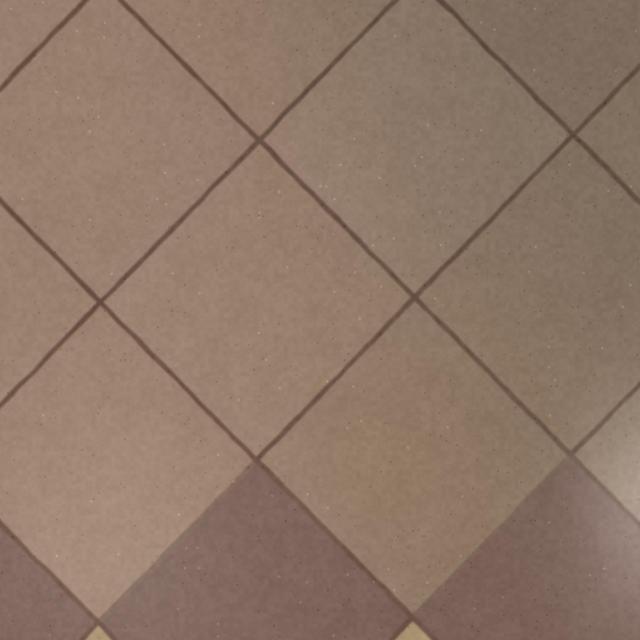
A WebGL 1 fragment shader for this texture:

```glsl
precision highp float;

uniform vec2 u_resolution;

#define CORNER vec2(0.6484, 0.5352)
#define EDGE_A vec2(0.2435, -0.2461)
#define EDGE_B vec2(-0.2474, -0.2539)
#define JOINT_HALF 0.0038
#define JOINT_SOFT 0.0030
#define WARM_TILE vec3(0.607, 0.505, 0.435)
#define COOL_TILE vec3(0.560, 0.475, 0.410)
#define DARK_TILE vec3(0.480, 0.382, 0.338)
#define PALE_TILE vec3(0.650, 0.560, 0.430)
#define JOINT_COLOR vec3(0.405, 0.308, 0.265)
#define FAINT_JOINT vec3(0.485, 0.392, 0.340)
#define GRAIN 0.050

float hash(vec2 p) {
  vec3 q = fract(p.xyx * vec3(0.1031, 0.1030, 0.0973));
  q += dot(q, q.yzx + 33.33);
  return fract((q.x + q.y) * q.z);
}

float noise(vec2 p) {
  vec2 i = floor(p);
  vec2 f = fract(p);
  f = f * f * (3.0 - 2.0 * f);
  float low = mix(hash(i), hash(i + vec2(1.0, 0.0)), f.x);
  float high = mix(hash(i + vec2(0.0, 1.0)), hash(i + vec2(1.0, 1.0)), f.x);
  return mix(low, high, f.y);
}

float cross2(vec2 a, vec2 b) {
  return a.x * b.y - a.y * b.x;
}

// Soft round spots scattered over a jittered grid
float flecks(vec2 p, float density, float seed) {
  vec2 id = floor(p) + seed;
  vec2 center = 0.3 + 0.4 * vec2(hash(id + 7.3), hash(id + 19.1));
  float spot = 1.0 - smoothstep(0.08, 0.30, length(fract(p) - center));
  return spot * step(1.0 - density, hash(id));
}

// Large-scale light falling across the floor
vec3 lighting(vec2 uv) {
  float glow = 0.055 * exp(-14.0 * dot(uv - vec2(0.18, 0.12), uv - vec2(0.18, 0.12)));
  vec2 side = (uv - vec2(1.02, 0.20)) * vec2(9.0, 6.0);
  float glare = 0.17 * exp(-dot(side, side));
  float shade = 0.055 * smoothstep(0.55, 1.25, uv.x * 0.7 + uv.y * 0.6);
  return vec3(0.95, 1.0, 1.04) * (glow + glare) - shade * vec3(1.1, 0.8, 0.75);
}

vec3 tileColor(vec2 cell, vec2 uv) {
  float row = cell.x + cell.y;
  vec3 light = mix(WARM_TILE, COOL_TILE, smoothstep(0.1, 0.95, uv.x));
  light += vec3(0.004, 0.0, -0.022) * exp(-20.0 * dot(uv - vec2(0.64, 0.27), uv - vec2(0.64, 0.27)));
  vec3 base = row > 1.5 ? PALE_TILE : (row > 0.5 ? DARK_TILE : light);
  float tone = hash(cell + 41.0) - 0.5;
  float tint = hash(cell + 83.0) - 0.5;
  return base + 0.018 * tone + vec3(0.006, 0.0, -0.010) * tint;
}

// Mottling, fine grain, pale chips and dark pits
float surface(vec2 uv) {
  float mottle = noise(uv * 24.0) - 0.5;
  float grain = 0.6 * noise(uv * 130.0) + 0.4 * noise(uv * 260.0 + 31.0) - 0.5;
  float chips = flecks(uv * 95.0, 0.012, 5.0);
  float pits = flecks(uv * 120.0, 0.035, 61.0);
  return 0.014 * mottle + GRAIN * grain + 0.075 * chips - 0.060 * pits;
}

float jointMask(float dist, float halfWidth) {
  float soft = max(JOINT_SOFT, 0.8 / min(u_resolution.x, u_resolution.y));
  return 1.0 - smoothstep(max(halfWidth - soft, 0.0), halfWidth + soft, dist);
}

void main() {
  vec2 uv = gl_FragCoord.xy / u_resolution;

  // Skewed tile coordinates with slightly uneven edges
  vec2 wobble = 0.0022 * (vec2(noise(uv * 38.0), noise(uv * 38.0 + 57.0)) - 0.5);
  vec2 p = uv + wobble - CORNER;
  float area = cross2(EDGE_A, EDGE_B);
  vec2 st = vec2(cross2(p, EDGE_B), cross2(EDGE_A, p)) / area;
  vec2 cell = floor(st);
  vec2 line = floor(st + 0.5);

  vec3 color = tileColor(cell, uv);

  // Joints, fainter along the upper left of the dark row
  vec2 dist = abs(st - line) * abs(area) / vec2(length(EDGE_B), length(EDGE_A));
  float halfWidth = JOINT_HALF * (0.85 + 0.3 * noise(uv * 30.0 + 11.0));
  float maskA = jointMask(dist.x, halfWidth);
  float maskB = jointMask(dist.y, halfWidth);
  float faint = 1.0 - step(0.5, abs(line.x + cell.y - 1.0));
  vec3 grout = JOINT_COLOR + 0.03 * uv.x + 0.03 * (noise(uv * 60.0) - 0.5);
  color = mix(color, mix(grout, FAINT_JOINT, faint), maskA);
  color = mix(color, grout, maskB);

  color += lighting(uv) + surface(uv);
  gl_FragColor = vec4(clamp(color, 0.0, 1.0), 1.0);
}
```
